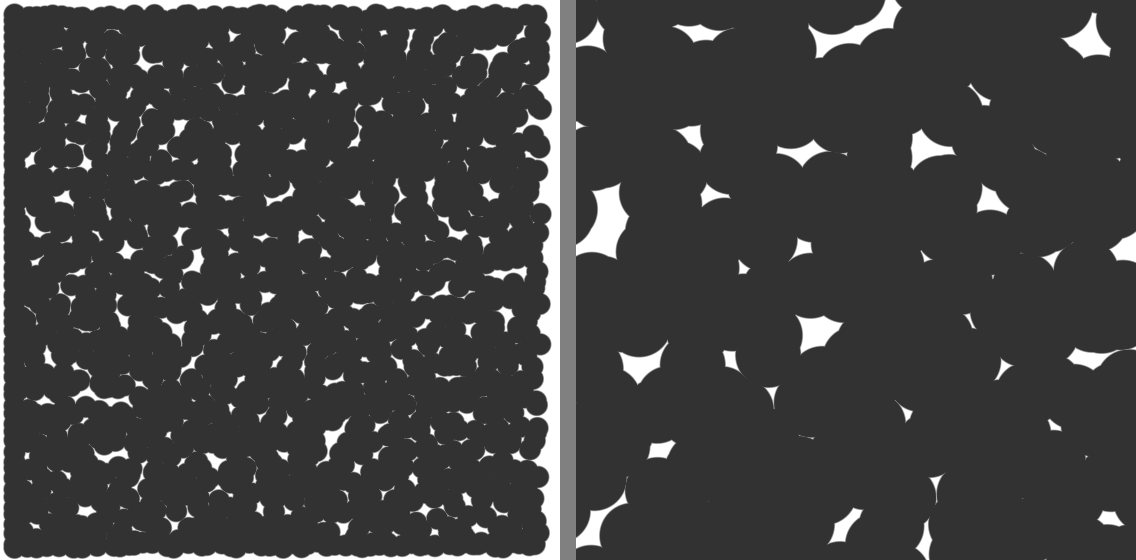
Left: the whole. Right: its middle third, enlarged.
Reproduce this texture procedurally as a Shadertoy shader.

```glsl
// Charcoal discs scattered over a white sheet, overlapping until only small ragged gaps remain.

const float CELLS = 29.0;                 // cells along each side of the scatter
const vec2 FIELD_MIN = vec2(0.026, 0.022);
const vec2 FIELD_SIZE = vec2(0.940, 0.952);
const float DISC_RADIUS = 0.0195;

vec2 hash22(uvec2 cell, uint salt)
{
    uvec2 h = cell * uvec2(1597u, 3571u) + salt * uvec2(7919u, 6271u);
    h = h * 1664525u + 1013904223u;
    h.x += h.y * 1664525u;
    h.y += h.x * 1664525u;
    h ^= h >> 16u;
    h.x += h.y * 1664525u;
    h.y += h.x * 1664525u;
    h ^= h >> 16u;
    return vec2(h & 65535u) / 65536.0;
}

// Centre of disc k of a cell, in cell units; rim cells fold onto the field's border.
vec2 discCentre(vec2 cell, int k)
{
    vec2 jitter = hash22(uvec2(cell + 8.0), uint(k) + 3u);
    vec2 spread = (float(k) + jitter) / 2.0;
    vec2 centre = cell + jitter;

    // Loose rows along the bottom and top
    if (cell.y < 0.0) centre = vec2(cell.x + spread.x, 0.35 * jitter.y);
    if (cell.y >= CELLS) centre = vec2(cell.x + spread.x, CELLS - 0.35 * jitter.y);

    // Tight, nearly straight column on the left
    if (cell.x < 0.0) centre = vec2(0.0, cell.y + 0.15 + 0.4 * spread.y + 0.3 * float(k));
    return clamp(centre, 0.0, CELLS);
}

// Signed distance to the union of discs
float discField(vec2 uv)
{
    vec2 cellSize = FIELD_SIZE / CELLS;
    vec2 grid = (uv - FIELD_MIN) / cellSize;
    vec2 home = floor(grid);
    float nearest = 1.0;

    for (int j = -1; j <= 1; j++)
    for (int i = -1; i <= 1; i++)
    {
        vec2 cell = home + vec2(i, j);
        // The right side has no rim, so its outline stays ragged
        bool outside = cell.x < -1.0 || cell.x >= CELLS || cell.y < -1.0 || cell.y > CELLS;
        if (outside) continue;
        for (int k = 0; k < 2; k++)
        {
            vec2 offset = (grid - discCentre(cell, k)) * cellSize;
            nearest = min(nearest, length(offset));
        }
    }
    return nearest - DISC_RADIUS;
}

void mainImage(out vec4 fragColor, in vec2 fragCoord)
{
    vec2 uv = fragCoord / iResolution.xy;
    float softness = 1.1 / iResolution.y;

    // Dark discs over white paper
    float paper = smoothstep(-softness, softness, discField(uv));
    vec3 charcoal = vec3(0.196);
    fragColor = vec4(mix(charcoal, vec3(1.0), paper), 1.0);
}
```
